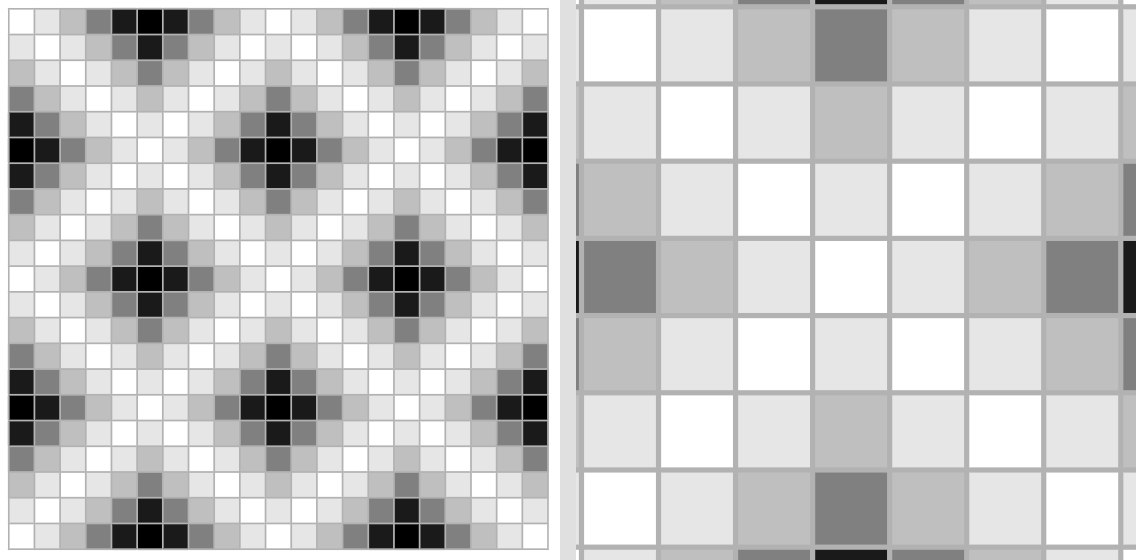
Left, the full canvas; right, a detail of the centre.
Give the GLSL for this pattern, as a Shadertoy shader.

```glsl
// A ruled grid of square cells shaded in grey steps, forming staggered dark diamonds.
// Each cell takes its tone from the Manhattan distance to the nearest diamond centre,
// with centres on two interleaved square lattices; thin grey rules cover the cell edges.

const float CELLS = 21.0;                       // cells across and down
const float PERIOD = 10.0;                      // cells between diamond centres
const vec2 GRID_ORIGIN = vec2(0.0156, 0.0193);  // lower left corner, canvas units
const vec2 GRID_SIZE = vec2(0.9630, 0.9650);    // extent, canvas units
const float LINE_WIDTH = 0.0031;                // rule width, canvas units
const float LINE_TONE = 0.70;
const float PAPER_TONE = 1.0;
const float TONES[6] = float[6](0.0, 0.10, 0.50, 0.75, 0.90, 1.0);

// Manhattan distance, in cells, to the nearest point of a square lattice.
float latticeDistance(vec2 cell, vec2 centre) {
    vec2 offset = mod(cell - centre + 0.5 * PERIOD, PERIOD) - 0.5 * PERIOD;
    return abs(offset.x) + abs(offset.y);
}

float cellTone(vec2 cell) {
    float halfPeriod = 0.5 * PERIOD;
    float steps = min(latticeDistance(cell, vec2(halfPeriod, 0.0)),
                      latticeDistance(cell, vec2(0.0, halfPeriod)));
    return TONES[clamp(int(steps + 0.5), 0, 5)];
}

// Antialiased coverage of a shape from its signed distance.
float coverage(float dist, float pixel) {
    return clamp(0.5 - dist / pixel, 0.0, 1.0);
}

void mainImage(out vec4 fragColor, in vec2 fragCoord) {
    float side = min(iResolution.x, iResolution.y);
    float pixel = 1.0 / side;
    vec2 canvas = (fragCoord - 0.5 * iResolution.xy) / side + 0.5;

    vec2 pitch = GRID_SIZE / CELLS;
    vec2 gridPos = (canvas - GRID_ORIGIN) / pitch;

    // Cell fill
    float tone = cellTone(clamp(floor(gridPos), 0.0, CELLS - 1.0));

    // Paper margin around the grid, outside the outermost rules
    vec2 edge = abs(canvas - GRID_ORIGIN - 0.5 * GRID_SIZE) - 0.5 * GRID_SIZE;
    float inside = coverage(max(edge.x, edge.y) - 0.5 * LINE_WIDTH, pixel);

    // Rules along both axes
    vec2 nearestRule = clamp(floor(gridPos + 0.5), 0.0, CELLS);
    vec2 ruleDist = abs(gridPos - nearestRule) * pitch;
    float rule = coverage(min(ruleDist.x, ruleDist.y) - 0.5 * LINE_WIDTH, pixel);

    tone = mix(tone, LINE_TONE, rule);
    tone = mix(PAPER_TONE, tone, inside);
    fragColor = vec4(vec3(tone), 1.0);
}
```
